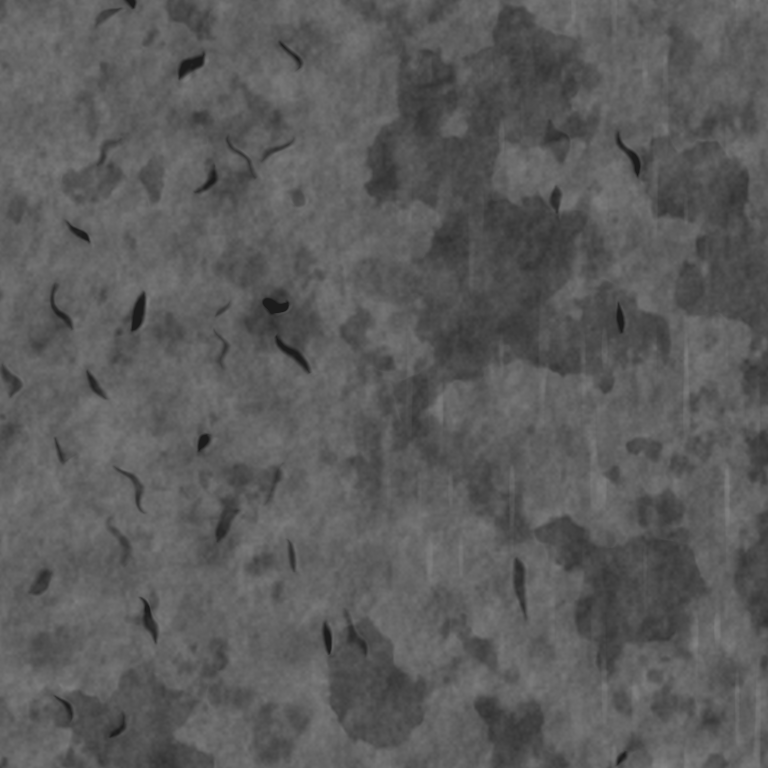
A Shadertoy shader for this texture:

```glsl
// Weathered grey stone face: a mottled, grainy ground with blocky dark stains,
// slanted pits with lit lips, faint upright ridges and a few bright specks.
// Layered value noise makes the ground; jittered cells scatter pits and specks.
#define STONE_GREY 0.392
#define MOTTLE 0.15
#define GRAIN 0.075
#define RELIEF 0.16
#define STAIN_DEPTH 0.105
#define STAIN_SCALE 13.0
#define HOLLOW_DEPTH 0.085
#define PIT_CELLS 9.0
#define PIT_DEPTH 0.25
#define SPECK_CELLS 44.0
#define SPECK_LIGHT 0.34

float hash(vec2 p) {
    vec3 q = fract(vec3(p.xyx) * 0.1031);
    q += dot(q, q.yzx + 33.33);
    return fract((q.x + q.y) * q.z);
}

vec2 hash2(vec2 p) {
    return vec2(hash(p + 17.3), hash(p + 61.7));
}

float noise(vec2 p) {
    vec2 cell = floor(p), f = fract(p);
    f = f * f * (3.0 - 2.0 * f);
    float low = mix(hash(cell), hash(cell + vec2(1, 0)), f.x);
    float high = mix(hash(cell + vec2(0, 1)), hash(cell + vec2(1, 1)), f.x);
    return mix(low, high, f.y);
}

float fbm(vec2 p) {
    float sum = 0.0, amp = 0.53;
    for (int i = 0; i < 4; i++) {
        sum += amp * noise(p);
        p = p * 2.03 + 19.7;
        amp *= 0.5;
    }
    return sum;
}

// Stained zones: centre and radius of each
float stainZone(vec2 p) {
    vec3 zones[10] = vec3[10](
        vec3(0.60, 0.83, 0.17), vec3(0.65, 0.63, 0.14), vec3(0.56, 0.53, 0.10),
        vec3(0.85, 0.22, 0.13), vec3(0.48, 0.10, 0.10), vec3(0.65, 0.05, 0.10),
        vec3(0.18, 0.02, 0.10), vec3(0.96, 0.68, 0.10), vec3(0.93, 0.46, 0.09),
        vec3(0.88, 0.76, 0.07));
    float zone = 0.0;
    for (int i = 0; i < 10; i++) {
        vec2 d = (p - zones[i].xy) / zones[i].z;
        zone = max(zone, exp(-dot(d, d)));
    }
    return zone;
}

// Signed distance to a tapered slit, negative inside
float slit(vec2 p, vec2 dir, float halfLength, float width) {
    float along = dot(p, dir);
    float t = clamp(along / halfLength, -1.0, 1.0);
    return length(p - dir * t * halfLength) - width * (1.0 - 0.8 * t * t);
}

// x: pit darkness, y: light on the lower right lip
vec2 pits(vec2 p) {
    vec2 result = vec2(0.0);
    vec2 warped = p + 0.022 * (vec2(noise(p * 38.0), noise(p * 38.0 + 70.0)) - 0.5);
    vec2 home = floor(p * PIT_CELLS);
    for (int y = -1; y <= 1; y++)
    for (int x = -1; x <= 1; x++) {
        vec2 cell = home + vec2(x, y);
        vec2 centre = (cell + 0.1 + 0.8 * hash2(cell)) / PIT_CELLS;
        float chance = mix(0.68, 0.14, smoothstep(0.35, 0.55, centre.x));
        if (hash(cell + 5.1) > chance) continue;
        float size = hash(cell + 9.4);
        float tilt = hash(cell + 31.0) < 0.65 ? -1.15 : 0.95;
        tilt += 0.5 * (hash(cell + 43.0) - 0.5);
        vec2 dir = vec2(cos(tilt), sin(tilt));
        float halfLength = mix(0.008, 0.036, size);
        float width = mix(0.003, 0.0085, hash(cell + 77.0));
        float strength = mix(0.35, 1.0, hash(cell + 88.0));
        float core = slit(warped - centre, dir, halfLength, width);
        float lip = slit(warped - centre - vec2(0.008, -0.004), dir, halfLength, width * 0.5);
        float dark = 1.0 - smoothstep(-0.004, 0.004, core);
        dark += 0.18 * (1.0 - smoothstep(0.0, 0.016, core));
        result.x = max(result.x, strength * dark);
        result.y = max(result.y, strength * (1.0 - smoothstep(-0.002, 0.005, lip)));
    }
    return result;
}

float specks(vec2 p, float zone) {
    vec2 grid = p * SPECK_CELLS, cell = floor(grid);
    vec2 centre = 0.3 + 0.4 * hash2(cell);
    float cluster = smoothstep(0.55, 0.75, noise(cell * 0.17 + 8.0));
    float chance = 0.003 + smoothstep(0.5, 0.8, p.x) * (0.008 + 0.07 * cluster) + 0.006 * zone;
    float present = step(hash(cell + 3.7), chance);
    float radius = mix(0.12, 0.28, hash(cell + 21.0));
    vec2 offset = grid - centre + 0.25 * (noise(p * 150.0) - 0.5);
    return present * mix(0.3, 1.0, hash(cell + 52.0)) * (1.0 - smoothstep(radius * 0.3, radius, length(offset)));
}

void mainImage(out vec4 fragColor, in vec2 fragCoord) {
    vec2 p = fragCoord / iResolution.xy;

    // Ground: mottling, side-lit relief and fine grain
    float shade = STONE_GREY + MOTTLE * (fbm(p * vec2(24.0, 19.0)) - 0.5);
    vec2 lit = vec2(0.003, -0.002);
    shade += RELIEF * (fbm((p + lit) * 32.0 + 40.0) - fbm((p - lit) * 32.0 + 40.0));
    shade += GRAIN * (0.6 * noise(p * vec2(150.0, 115.0)) + 0.4 * noise(p * 240.0) - 0.5);

    // Soft hollows and blocky stains
    float hollow = smoothstep(0.59, 0.76, fbm(p * vec2(17.0, 14.0) + 90.0));
    float zone = stainZone(p);
    float field = fbm(p * vec2(STAIN_SCALE * 1.15, STAIN_SCALE) + 7.0) + 0.42 * zone - 0.72;
    float stain = smoothstep(-0.045, 0.06, field);
    float stainTone = 0.75 + 0.5 * noise(p * vec2(32.0, 25.0) + 11.0);
    shade -= max(STAIN_DEPTH * stain * stainTone, HOLLOW_DEPTH * hollow);

    // Faint upright ridges
    float ridge = smoothstep(0.76, 0.95, noise(p * vec2(75.0, 11.0) + 5.0));
    shade += 0.05 * ridge * smoothstep(0.4, 0.6, p.x);

    // Pits and specks
    vec2 pit = pits(p);
    shade += 0.07 * pit.y * (1.0 - min(pit.x, 1.0));
    shade = max(shade - PIT_DEPTH * pit.x, min(shade, 0.11));
    shade += SPECK_LIGHT * specks(p, zone);

    fragColor = vec4(vec3(clamp(shade, 0.0, 1.0)), 1.0);
}
```
